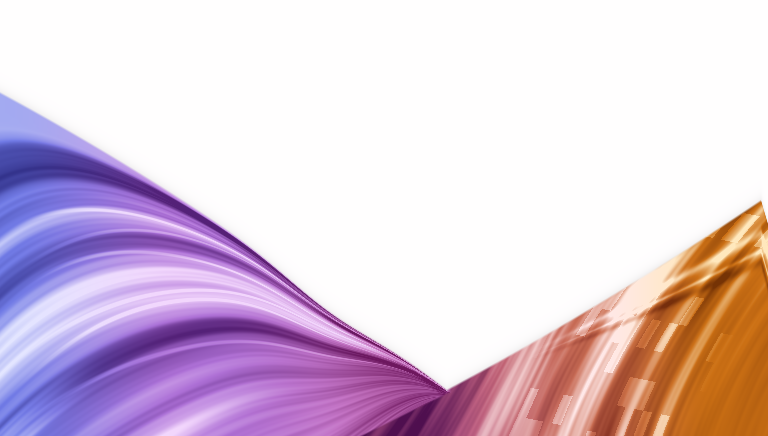
Give the GLSL for this background, as a WebGL 2 fragment shader.

```glsl
#version 300 es
precision highp float;
// Two silky sheets meet in a valley under a white sky: violet left, amber right.
// Each sheet bends space into a streak coordinate; bands along that coordinate
// and stretched gradient noise set a tone, which a three-colour ramp then tints.

uniform vec2 u_resolution;
out vec4 fragColor;

const vec3 SKY = vec3(1.0, 0.995, 0.997);
const float VALLEY_X = 0.582;

vec2 hash2(vec2 p) {
  p = vec2(dot(p, vec2(127.1, 311.7)), dot(p, vec2(269.5, 183.3)));
  return fract(sin(p) * 43758.55) * 2.0 - 1.0;
}

float gradientNoise(vec2 p) {
  vec2 i = floor(p), f = fract(p);
  vec2 k = f * f * (3.0 - 2.0 * f), e = vec2(1.0, 0.0);
  float low = mix(dot(hash2(i), f), dot(hash2(i + e), f - e), k.x);
  float high = mix(dot(hash2(i + e.yx), f - e.yx), dot(hash2(i + 1.0), f - 1.0), k.x);
  return mix(low, high, k.y);
}

// Fine fibres: noise squeezed across the streaks and stretched along them
float fibres(float across, float along, float density) {
  float sum = 0.0, gain = 0.6;
  for (int i = 0; i < 3; i++) {
    sum += gain * gradientNoise(vec2(across * density, along * 3.0 + float(i) * 7.3));
    density *= 2.1;
    gain *= 0.65;
  }
  return sum;
}

float bump(float x, float centre, float width) {
  float d = (x - centre) / width;
  return exp(-d * d);
}

float plateau(float x, float from, float to, float soft) {
  return smoothstep(from - soft, from + soft, x) * (1.0 - smoothstep(to - soft, to + soft, x));
}

vec3 ramp(float tone, vec3 dark, vec3 mid, vec3 light) {
  tone = clamp(tone, 0.0, 1.0) * 2.0;
  return mix(mix(dark, mid, min(tone, 1.0)), light, max(tone - 1.0, 0.0));
}

// Outlines of the two sheets
float leftEdge(float x) {
  return 0.787 - 0.95 * x - 0.38 * x * x - 0.025 * bump(x, 0.43, 0.08);
}

float rightEdge(float x) {
  float t = x - VALLEY_X;
  return min(0.105 + 0.94 * t + 0.3 * t * t, 0.546 - 6.0 * (x - 0.99));
}

vec3 violetSheet(vec2 p) {
  // s follows arcs that fan out from the valley
  float fan = pow(max(1.0 - p.x / 0.6, 0.03), 1.5);
  float depth = max(leftEdge(p.x) - p.y, 0.0);
  float s = pow(depth / fan, 1.0 / (1.0 + 4.0 * p.x));

  float tone = 0.47 + 0.25 * (1.0 - smoothstep(0.08, 0.13, s));
  tone -= 0.38 * plateau(s, 0.125, 0.24, 0.025);
  tone += 0.27 * bump(s, 0.36, 0.025) - 0.28 * bump(s, 0.455, 0.03);
  tone += 0.42 * plateau(s, 0.52, 0.71, 0.035);
  tone -= 0.33 * bump(s, 0.80, 0.045);
  tone += 0.38 * bump(s, 1.06, 0.05) * (1.0 - smoothstep(0.2, 0.42, p.x));
  tone += 0.45 * plateau(s, 0.775, 0.86, 0.01) * (1.0 - smoothstep(0.0, 0.14, p.x));
  tone += fibres(s, p.x, 17.0) * 0.62 * smoothstep(0.04, 0.2, s);
  // Thin bright threads
  for (int i = 0; i < 6; i++) {
    float k = float(i);
    float path = 0.32 + 0.1 * k + 0.035 * sin(k * 2.4 + p.x * 5.0);
    tone += 0.22 * plateau(s, path, path + 0.012, 0.004) * smoothstep(0.0, 0.15, p.x);
  }
  // Crease near the valley and dark rim below the outline
  tone -= 0.25 * smoothstep(0.4, 0.56, p.x);
  tone -= 0.2 * bump(depth, 0.012, 0.008) * smoothstep(0.13, 0.25, p.x);

  float a = smoothstep(0.0, 0.24, p.x), b = smoothstep(0.25, 0.52, p.x);
  vec3 dark = mix(mix(vec3(0.20, 0.20, 0.55), vec3(0.33, 0.13, 0.47), a), vec3(0.43, 0.09, 0.37), b);
  vec3 mid = mix(mix(vec3(0.44, 0.48, 0.90), vec3(0.68, 0.44, 0.84), a), vec3(0.79, 0.46, 0.76), b);
  vec3 light = mix(vec3(0.89, 0.90, 1.0), vec3(0.95, 0.84, 0.99), a);
  return ramp(tone, dark, mid, light);
}

vec3 amberSheet(vec2 p) {
  // u follows the rising folds, v the bands running along the outline
  float lean = 0.2 + 0.3 * p.y + 0.9 * max(0.72 - p.x, 0.0);
  float u = p.x - p.y * lean;
  float v = (rightEdge(p.x) - p.y) / max(p.x - VALLEY_X, 0.02);

  float tone = 0.42 - 0.36 * (1.0 - smoothstep(0.54, 0.61, u));
  tone += 0.3 * bump(u, 0.635, 0.025) + 0.45 * bump(u, 0.738, 0.026);
  tone -= 0.25 * bump(u, 0.785, 0.014) + 0.22 * bump(u, 0.83, 0.014);
  tone += 0.3 * bump(u, 0.808, 0.006) + 0.32 * bump(u, 0.858, 0.01);
  tone += fibres(u, p.y, 42.0) * mix(0.75, 0.3, smoothstep(0.84, 0.92, u));
  // Scattered translucent tiles
  vec2 tile = floor(vec2(u * 80.0, p.y * 14.0 + p.x * 5.0));
  tone += 0.2 * step(0.6, hash2(tile).x) * plateau(u, 0.66, 0.88, 0.02);
  // Bright bands under the outline and the shadow beneath them
  float reach = smoothstep(0.68, 0.85, p.x);
  tone += reach * (0.2 * plateau(v, 0.0, 0.25, 0.04) + 0.4 * bump(v, 0.18, 0.03));
  tone += reach * (0.35 * bump(v, 0.28, 0.015) - 0.3 * bump(v, 0.34, 0.03));

  float a = smoothstep(0.55, 0.79, p.x), b = smoothstep(0.77, 0.93, p.x);
  vec3 dark = mix(mix(vec3(0.31, 0.06, 0.31), vec3(0.47, 0.14, 0.10), a), vec3(0.46, 0.20, 0.02), b);
  vec3 mid = mix(mix(vec3(0.73, 0.36, 0.55), vec3(0.79, 0.43, 0.32), a), vec3(0.80, 0.44, 0.08), b);
  vec3 light = mix(vec3(1.0, 0.91, 0.91), vec3(1.0, 0.91, 0.74), b);
  return ramp(tone, dark, mid, light);
}

void main() {
  vec2 p = gl_FragCoord.xy / u_resolution;
  float soft = 0.004;
  float fold = 0.47 + 1.15 * min(p.y, 0.1);
  float side = smoothstep(-soft, soft, p.x - fold);
  float edge = p.x < VALLEY_X ? leftEdge(p.x) : rightEdge(p.x);
  float cover = smoothstep(-soft, soft, edge - p.y);
  vec3 sheet = mix(violetSheet(p), amberSheet(p), side);
  vec3 sky = SKY - 0.07 * exp(-max(p.y - edge, 0.0) * 90.0);
  fragColor = vec4(mix(sky, sheet, cover), 1.0);
}
```
